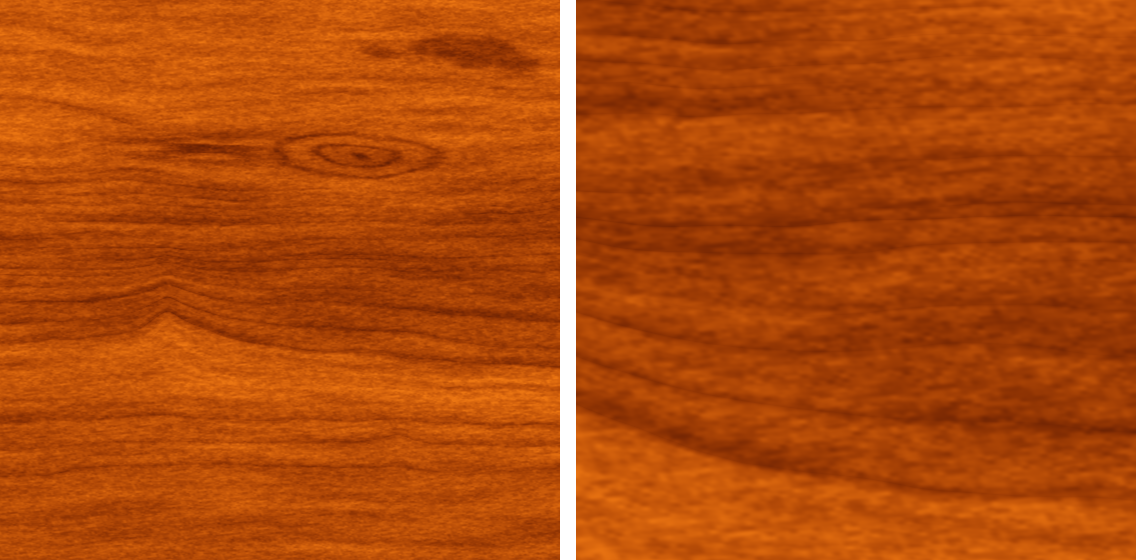
Left, the full canvas; right, a detail of the centre.
Write a three.js fragment shader that draws this texture.

```glsl
varying vec2 vUv;

#define KNOT vec2(0.64, 0.725)
#define KNOT_SIZE vec2(0.15, 0.038)
#define STAIN vec2(0.86, 0.925)
#define BASE_TONE 0.778
#define HEART_DARK 0.125
#define STREAK_DEPTH 0.27
#define FIBRE_DEPTH 0.12
#define FLECK_DEPTH 0.09
#define MINOR_LINES 18

float hash(vec2 p) {
  p = fract(p * vec2(0.1031, 0.1137));
  p += dot(p, p.yx + 33.33);
  return fract((p.x + p.y) * p.x * 17.31);
}

float noise(vec2 p) {
  vec2 i = floor(p), f = fract(p);
  f = f * f * (3.0 - 2.0 * f);
  float low = mix(hash(i), hash(i + vec2(1.0, 0.0)), f.x);
  float high = mix(hash(i + vec2(0.0, 1.0)), hash(i + 1.0), f.x);
  return mix(low, high, f.y);
}

float fbm(vec2 p) {
  float sum = 0.0, gain = 0.533;
  for (int i = 0; i < 4; i++) {
    sum += gain * noise(p);
    p = p * 2.03 + 17.7;
    gain *= 0.5;
  }
  return sum;
}

float bell(float x, float centre, float width) {
  float d = (x - centre) / width;
  return exp(-d * d);
}

// Pointed fold in the grain
float cusp(vec2 p, vec2 tip, float width, float height) {
  float dx = p.x - tip.x;
  return exp(-sqrt(dx * dx + 0.0001) / width) * bell(p.y, tip.y, height);
}

// Growth line: crisp below, fading upward
float groove(float d, float width) {
  return d > 0.0 ? exp(-d / width) : exp(d / (width * 0.25));
}

// Height across the bent layers of the wood
float grainHeight(vec2 p) {
  float h = p.y;
  h -= 0.07 * cusp(p, vec2(0.3, 0.43), 0.055, 0.10);
  h -= 0.032 * cusp(p, vec2(0.71, 0.21), 0.03, 0.04);
  h += 0.05 * smoothstep(0.3, 1.0, p.x) * bell(p.y, 0.36, 0.1);
  h += 0.06 * (fbm(p * vec2(2.6, 3.0) + 4.0) - 0.5);
  h += 0.010 * (fbm(p * vec2(7.0, 16.0)) - 0.5);
  vec2 k = (p - KNOT) / (KNOT_SIZE * 1.5);
  return h - 0.6 * (p.y - KNOT.y) * exp(-dot(k, k));
}

// Main dark lines in two groups, then many faint ones
float growthLines(float x, float h) {
  float dark = 0.0;
  for (int i = 0; i < 6; i++) {
    float n = float(i);
    float level = i < 3 ? 0.392 + 0.034 * n : 0.025 + 0.045 * n;
    float fade = smoothstep(0.1, 0.6, noise(vec2(x * 3.0 + n * 7.3, n * 5.1)));
    float strength = i < 3 ? 0.20 : 0.15;
    float least = i < 3 ? 0.75 : 0.45;
    dark += strength * mix(least, 1.0, fade) * groove(h - level, 0.013);
  }
  for (int i = 0; i < MINOR_LINES; i++) {
    float n = float(i);
    float level = 0.47 + 0.25 * (n + hash(vec2(n, 3.0))) / float(MINOR_LINES);
    float fade = smoothstep(0.3, 0.75, noise(vec2(x * 3.5 + n * 9.7, n * 3.3)));
    float width = mix(0.004, 0.011, hash(vec2(n, 8.0)));
    dark += 0.12 * fade * groove(h - level, width);
  }
  return dark;
}

// Eye-shaped knot with rings, a dark core and a smeared tail
float knotShade(vec2 p) {
  vec2 d = (p - KNOT) / KNOT_SIZE;
  d.y += 0.1 * d.x + 0.5 * (fbm(p * vec2(9.0, 22.0)) - 0.5);
  float r = length(d);
  float wobble = 3.0 * fbm(p * vec2(12.0, 40.0));
  float rings = pow(0.5 + 0.5 * sin(r * 13.0 + wobble), 3.0);
  float shade = rings * 0.17 * (1.0 - smoothstep(0.8, 1.6, r));
  shade += 0.13 * exp(-6.0 * r * r);
  float tail = bell(p.x, 0.36, 0.15) * bell(p.y, 0.735, 0.03);
  return shade + 0.3 * tail * smoothstep(0.3, 0.65, fbm(p * vec2(8.0, 75.0)));
}

float stainShade(vec2 p) {
  vec2 d = (p - STAIN) / vec2(0.15, 0.06);
  d += 2.6 * (vec2(fbm(p * vec2(9.0, 18.0)), fbm(p * vec2(7.0, 24.0) + 9.0)) - 0.5);
  return 0.19 * (1.0 - smoothstep(0.3, 1.0, length(d)));
}

// Red level to warm wood colour
vec3 woodColour(float tone) {
  float t = clamp(tone, 0.32, 0.92) - 0.47;
  return vec3(0.47 + t, 0.155 + 0.47 * t + 0.45 * t * t, 0.01 + 0.3 * t * t);
}

void main() {
  vec2 p = vUv;
  float h = grainHeight(p);

  // Broad light and dark zones
  float tone = BASE_TONE - HEART_DARK * bell(h, 0.57, 0.125);
  tone += 0.035 * bell(h, 0.31, 0.05) - 0.055 * bell(h, 0.06, 0.14);
  tone += 0.17 * (fbm(vec2(p.x * 1.8, h * 6.0) + 2.0) - 0.5);

  // Lines, knot and stains
  tone -= growthLines(p.x, h) + knotShade(p) + stainShade(p);
  float arc = p.y - 0.825 + 0.9 * p.x * p.x;
  tone -= 0.12 * groove(arc, 0.013) * (1.0 - smoothstep(0.18, 0.34, p.x));

  // Streaks, fine slanted fibres and flecks
  tone += STREAK_DEPTH * (fbm(vec2(p.x * 5.0, h * 65.0)) - 0.5);
  vec2 slant = vec2(p.x + 0.5 * p.y, p.y - 0.12 * p.x);
  tone += FIBRE_DEPTH * (noise(slant * vec2(85.0, 270.0)) - 0.5);
  tone += FLECK_DEPTH * (noise(slant * vec2(210.0, 370.0) + 31.0) - 0.5);

  gl_FragColor = vec4(woodColour(tone), 1.0);
}
```
